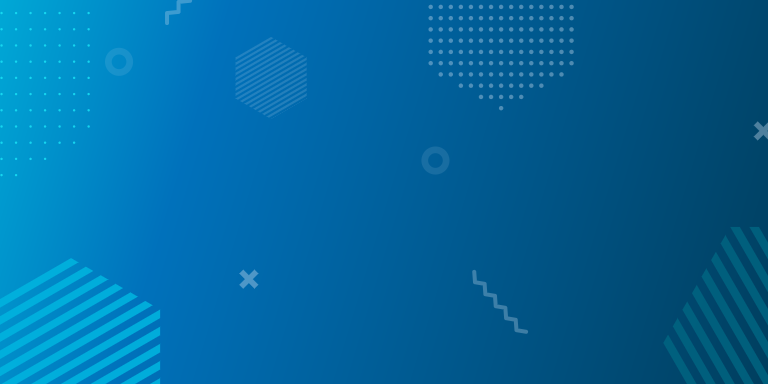
Give the GLSL for this background, as a WebGL 1 fragment shader.

```glsl
precision highp float;
// Abstract blue backdrop: a slanted cyan-to-navy gradient carrying striped
// hexagons, clipped dot grids, rings, crosses and stair-step lines.
// Every shape is a signed distance in units of the canvas height (2 wide, 1 high).
uniform vec2 u_resolution;

const vec3 CYAN = vec3(0.0, 0.66, 0.84);
const vec3 BLUE = vec3(0.0, 0.445, 0.735);
const vec3 NAVY = vec3(0.0, 0.245, 0.37);
const vec3 AQUA = vec3(0.0, 0.70, 0.87);
const vec3 TEAL = vec3(0.0, 0.40, 0.51);
const vec3 GLINT = vec3(0.1, 0.88, 0.96);
const vec3 PALE = vec3(0.80, 0.88, 0.95);

// Soft coverage, one pixel wide
float fill(float dist) {
  return clamp(0.5 - dist * u_resolution.y, 0.0, 1.0);
}

vec3 background(vec2 p) {
  float t = p.x + 0.3 * (1.0 - p.y);
  vec3 left = mix(CYAN, BLUE, clamp(t / 0.6, 0.0, 1.0));
  return mix(left, NAVY, clamp((t - 0.6) / 1.7, 0.0, 1.0));
}

// Pointy-top hexagon cut into stripes parallel to its upper left side
float stripedHexagon(vec2 q, float apothem, float count) {
  vec2 a = abs(q);
  float hexagon = max(a.x, dot(a, vec2(0.5, 0.866))) - apothem;
  float period = 2.0 * apothem / count;
  float k = (apothem - dot(q, vec2(-0.5, 0.866))) / period;
  float stripe = (abs(fract(k + 0.25) - 0.5) - 0.25) * period;
  return max(hexagon, stripe);
}

// Dot grid limited by a vertical side and a downward-pointing wedge
float dotGrid(vec2 q, vec2 spacing, float radius, float halfWidth, float wedge) {
  vec2 center = floor(q / spacing + 0.5) * spacing;
  float x = abs(center.x);
  float inside = step(x, halfWidth) * step(x - 1.75 * center.y, wedge);
  return inside * fill(length(q - center) - radius);
}

float ring(vec2 q) {
  return abs(length(q) - 0.0278) - 0.0087;
}

float cross45(vec2 q) {
  vec2 r = abs(vec2(q.x + q.y, q.x - q.y)) * 0.7071;
  return max(max(r.x, r.y) - 0.028, min(r.x, r.y) - 0.0073);
}

float segment(vec2 p, vec2 a, vec2 b) {
  vec2 d = b - a;
  float h = clamp(dot(p - a, d) / dot(d, d), 0.0, 1.0);
  return length(p - a - d * h);
}

// Staircase of five risers and treads
float stairs(vec2 q, vec2 riser, vec2 stride) {
  float dist = 9.0;
  for (int i = 0; i < 5; i++) {
    vec2 a = float(i) * stride;
    dist = min(dist, segment(q, a, a + riser));
    dist = min(dist, segment(q, a + riser, a + stride));
  }
  return dist - 0.0052;
}

void main() {
  vec2 p = gl_FragCoord.xy / u_resolution * vec2(2.0, 1.0);
  vec3 color = background(p);

  // Striped hexagons; the right one is turned to a flat top
  float bigHex = stripedHexagon(p - vec2(0.185, 0.06), 0.232, 12.0);
  float smallHex = stripedHexagon(p - vec2(0.706, 0.797), 0.0925, 16.0);
  vec2 q = p - vec2(2.076, 0.107);
  float sideHex = stripedHexagon(vec2(q.y, -q.x), 0.302, 14.0);
  color = mix(color, AQUA, 0.9 * fill(bigHex));
  color = mix(color, PALE, 0.17 * fill(smallHex));
  color = mix(color, TEAL, 0.8 * fill(sideHex));

  // Dot grids
  float leftDots = dotGrid(p - vec2(0.004, 0.966), vec2(0.0378, 0.0422), 0.003, 0.24, 0.794);
  float topDots = dotGrid(p - vec2(1.305, 0.982), vec2(0.0262, 0.0293), 0.0057, 0.195, 0.476);
  color = mix(color, GLINT, 0.85 * leftDots);
  color = mix(color, PALE, 0.38 * topDots);

  // Rings, crosses and stairs
  float rings = min(ring(p - vec2(0.310, 0.839)), ring(p - vec2(1.134, 0.582)));
  float crosses = min(cross45(p - vec2(0.648, 0.273)), cross45(p - vec2(1.988, 0.659)));
  float lines = min(stairs(p - vec2(0.435, 0.94), vec2(0.0, 0.026), vec2(0.030, 0.029)),
                    stairs(p - vec2(1.235, 0.292), vec2(0.002, -0.027), vec2(0.027, -0.0312)));
  color = mix(color, PALE, 0.12 * fill(rings));
  color = mix(color, PALE, 0.38 * fill(crosses));
  color = mix(color, PALE, 0.30 * fill(lines));

  gl_FragColor = vec4(color, 1.0);
}
```
